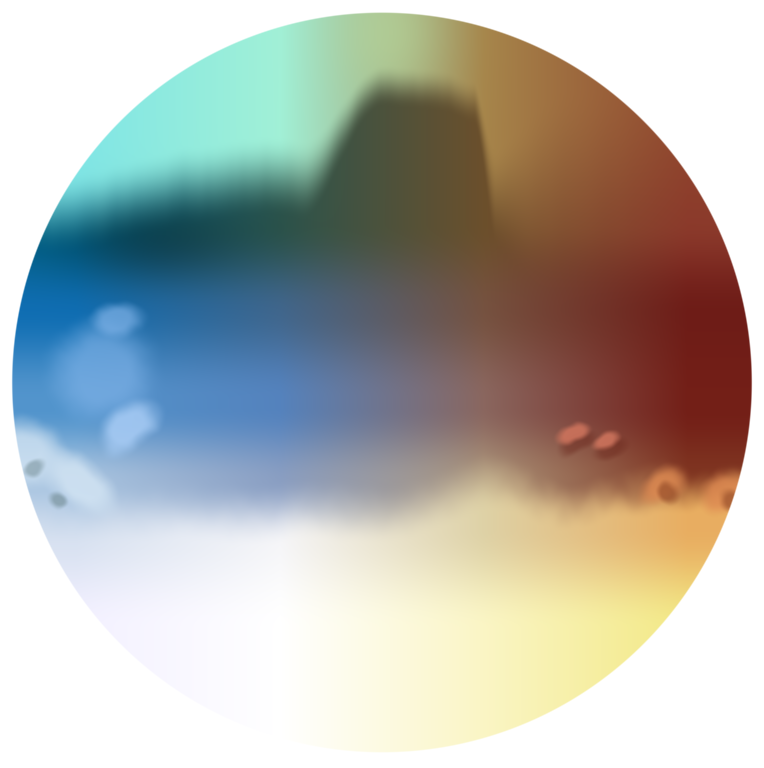
A Shadertoy shader for this background:

```glsl
#define DISC_CENTRE vec2(0.5, 0.502)
#define DISC_RADIUS 0.484
#define RIDGE_ROUGHNESS 0.006
#define CLOUD_ROUGHNESS 0.010
#define PUFF_SOFTNESS 0.65

// Horizontal ramp through four evenly spaced colours
vec3 ramp(float x, vec3 a, vec3 b, vec3 c, vec3 d) {
    float t = clamp((x - 0.1) / 0.8, 0.0, 1.0) * 3.0;
    vec3 left = mix(a, b, clamp(t, 0.0, 1.0));
    vec3 right = mix(c, d, clamp(t - 2.0, 0.0, 1.0));
    return mix(left, right, clamp(t - 1.0, 0.0, 1.0));
}

// Coverage that grows from zero at the top to one at the bottom
float below(float top, float bottom, float y) {
    return 1.0 - smoothstep(bottom, top, y);
}

float glow(vec2 p, vec2 centre, vec2 size) {
    vec2 d = (p - centre) / size;
    return exp(-dot(d, d));
}

float puff(vec2 p, vec2 centre, vec2 size, float tilt) {
    vec2 d = p - centre;
    float c = cos(tilt), s = sin(tilt);
    d = vec2(c * d.x + s * d.y, c * d.y - s * d.x) / size;
    return 1.0 - smoothstep(1.0 - PUFF_SOFTNESS, 1.0, length(d));
}

float layeredSines(vec2 p) {
    float sum = 0.0, weight = 0.5;
    for (int i = 0; i < 4; i++) {
        sum += weight * sin(p.x + 1.3 * sin(p.y + float(i)));
        p = mat2(1.5, 0.9, -0.9, 1.5) * p + 1.7;
        weight *= 0.55;
    }
    return sum;
}

// Broad bands of colour from the top of the sky to the cloud floor
vec3 atmosphere(vec2 p) {
    float x = p.x, y = p.y;
    vec3 sky = ramp(x, vec3(0.50, 0.90, 0.90), vec3(0.63, 0.94, 0.84),
                       vec3(0.65, 0.52, 0.29), vec3(0.57, 0.28, 0.18));
    vec3 ridge = ramp(x, vec3(0.00, 0.38, 0.52), vec3(0.17, 0.33, 0.30),
                         vec3(0.42, 0.31, 0.17), vec3(0.53, 0.20, 0.16));
    vec3 dusk = ramp(x, vec3(0.06, 0.43, 0.70), vec3(0.25, 0.40, 0.55),
                        vec3(0.46, 0.32, 0.25), vec3(0.43, 0.11, 0.09));
    vec3 haze = ramp(x, vec3(0.32, 0.58, 0.80), vec3(0.33, 0.51, 0.74),
                        vec3(0.54, 0.40, 0.37), vec3(0.45, 0.12, 0.09));
    vec3 mist = ramp(x, vec3(0.66, 0.77, 0.88), vec3(0.54, 0.62, 0.76),
                        vec3(0.67, 0.58, 0.48), vec3(0.50, 0.21, 0.13));
    vec3 cloud = ramp(x, vec3(0.84, 0.88, 0.94), vec3(0.96, 0.96, 0.97),
                         vec3(0.87, 0.82, 0.65), vec3(0.91, 0.68, 0.38));
    vec3 base = ramp(x, vec3(0.95, 0.94, 1.00), vec3(1.0),
                        vec3(0.98, 0.96, 0.77), vec3(0.95, 0.91, 0.52));

    // Ridge: low shoulder, tall flat peak, then a steep drop
    float peak = smoothstep(0.39, 0.50, x) * (1.0 - smoothstep(0.62, 0.65, x));
    float crest = 0.77 + 0.045 * smoothstep(0.08, 0.30, x)
                + 0.095 * peak - 0.02 * smoothstep(0.56, 0.64, x)
                + RIDGE_ROUGHNESS * layeredSines(vec2(x * 38.0, 1.0));
    float depth = mix(0.10, 0.05, peak) + 0.10 * smoothstep(0.62, 0.72, x);
    float lip = mix(0.006, 0.10, smoothstep(0.63, 0.75, x));
    vec3 color = mix(sky, vec3(0.72, 0.84, 0.60), 0.6 * glow(p, vec2(0.51, 0.96), vec2(0.07, 0.09)));
    color = mix(color, ridge, below(crest + lip, crest - depth, y));

    // Blue and red haze
    color = mix(color, dusk, below(0.71, 0.59, y));
    color *= 1.0 - 0.28 * glow(p, vec2(0.20, 0.685), vec2(0.12, 0.055));
    color = mix(color, haze, below(0.60, 0.48, y));
    color = mix(color, mist, below(0.47, 0.37, y));

    // Cloud floor, with crisper billows on the right
    float warm = smoothstep(0.60, 0.74, x);
    float billow = CLOUD_ROUGHNESS * layeredSines(p * vec2(32.0, 24.0));
    float top = 0.375 + 0.035 * glow(vec2(x, 0.0), vec2(0.64, 0.0), vec2(0.07, 1.0))
              + 0.025 * smoothstep(0.80, 0.88, x) + billow * (0.5 + warm);
    color = mix(color, cloud, below(top, top - mix(0.085, 0.065, warm), y));
    return mix(color, base, below(0.31, 0.18, y));
}

// Small lit puffs and hollows at both ends of the cloud line
vec3 addPuffs(vec3 color, vec2 p) {
    p += 0.005 * vec2(layeredSines(p * 45.0), layeredSines(p.yx * 45.0 + 4.0));
    vec3 blue = vec3(0.50, 0.70, 0.91), pale = vec3(0.82, 0.89, 0.95);
    vec3 rose = vec3(0.80, 0.45, 0.36), amber = vec3(0.87, 0.54, 0.32);

    color = mix(color, blue, 0.65 * puff(p, vec2(0.135, 0.515), vec2(0.085, 0.085), 0.3));
    color = mix(color, blue, 0.70 * puff(p, vec2(0.154, 0.582), vec2(0.043, 0.028), 0.0));
    color = mix(color, vec3(0.66, 0.80, 0.96), 0.85 * puff(p, vec2(0.170, 0.443), vec2(0.055, 0.033), 0.7));
    color = mix(color, pale, 0.80 * puff(p, vec2(0.035, 0.410), vec2(0.060, 0.050), -0.4));
    color = mix(color, pale, 0.85 * puff(p, vec2(0.105, 0.370), vec2(0.070, 0.035), -0.7));
    color = mix(color, vec3(0.48, 0.58, 0.62), 0.7 * puff(p, vec2(0.074, 0.349), vec2(0.013, 0.015), 0.0));
    color = mix(color, vec3(0.48, 0.58, 0.62), 0.6 * puff(p, vec2(0.046, 0.391), vec2(0.020, 0.012), 0.2));

    for (int i = 0; i < 2; i++) {
        float k = float(i);
        vec2 centre = vec2(0.750 + 0.042 * k, 0.434 - 0.009 * k);
        color = mix(color, vec3(0.40, 0.13, 0.09), 0.4 * puff(p, centre - vec2(-0.006, 0.012), vec2(0.030, 0.016), 0.5));
        color = mix(color, rose, 0.9 * puff(p, centre, vec2(0.025, 0.014), 0.5));
        centre = vec2(0.868 + 0.080 * k, 0.368 - 0.008 * k);
        color = mix(color, amber, 0.8 * puff(p, centre, vec2(0.043, 0.030), 0.6));
        color = mix(color, vec3(0.52, 0.24, 0.12), 0.55 * puff(p, centre + vec2(0.008, -0.010), vec2(0.018, 0.020), 0.4));
    }
    return color;
}

void mainImage(out vec4 fragColor, in vec2 fragCoord) {
    float unit = min(iResolution.x, iResolution.y);
    vec2 p = (fragCoord - 0.5 * iResolution.xy) / unit + 0.5;
    float edge = length(p - DISC_CENTRE) - DISC_RADIUS;
    float disc = 1.0 - smoothstep(-1.0 / unit, 1.0 / unit, edge);
    vec3 color = addPuffs(atmosphere(p), p);
    fragColor = vec4(mix(vec3(1.0), color, disc), 1.0);
}
```
